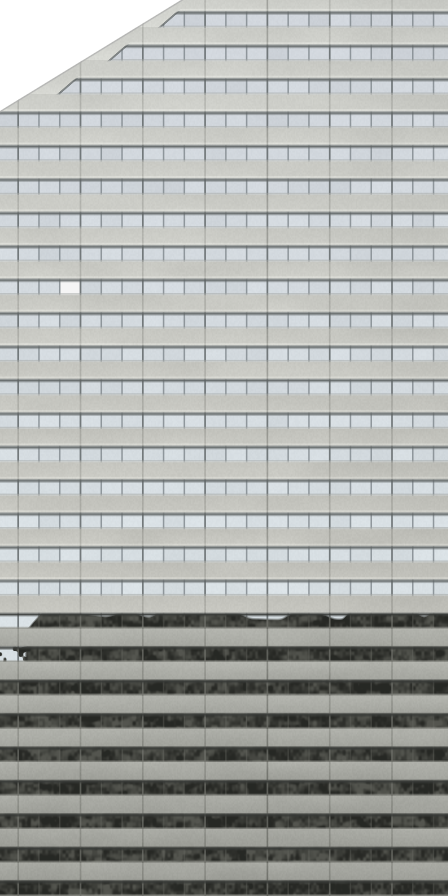
Write a Shadertoy shader that draws this texture.

```glsl
// Office facade under a sloping roof: stacked pale panels and ribbon windows.
// Floors and bays are repeats with box-filtered bands; the lowest storeys
// mirror dark surroundings, textured with hashed value noise.
const float WIDTH = 384.0;            // design units across the canvas
const float FLOOR_H = 28.65;          // storey spacing
const float FIRST_FLOOR = 10.2;       // top of the first ribbon, from the top
const float GLASS_H = 13.0;
const float DARK_GLASS_H = 11.8;
const float BAY = 53.4;               // panel seam spacing
const float BAY_START = 69.0;
const float PANE = BAY / 3.0;
const float DARK_FLOOR = 18.0;        // first storey with dark reflections
const float BLUR = 2.2;               // softness of ribbon edges
const vec2 ROOF = vec2(155.0, 95.0);  // roof line intercepts on x and y
const vec3 PANEL_TOP = vec3(0.81, 0.815, 0.795);
const vec3 PANEL_MID = vec3(0.765, 0.765, 0.74);
const vec3 PANEL_LOW = vec3(0.655, 0.66, 0.635);
const vec3 GLASS_TOP = vec3(0.81, 0.83, 0.855);
const vec3 GLASS_MID = vec3(0.845, 0.875, 0.89);
const vec3 FRAME = vec3(0.37, 0.39, 0.39);
const vec3 MULLION = vec3(0.51, 0.54, 0.56);
const vec3 DARK_A = vec3(0.15, 0.155, 0.14);
const vec3 DARK_B = vec3(0.33, 0.335, 0.31);

float hash(vec2 p) {
    vec3 q = fract(vec3(p.xyx) * 0.1031);
    q += dot(q, q.yzx + 33.33);
    return fract((q.x + q.y) * q.z);
}

float noise(vec2 p) {
    vec2 i = floor(p), f = fract(p);
    f = f * f * (3.0 - 2.0 * f);
    return mix(mix(hash(i), hash(i + vec2(1, 0)), f.x),
               mix(hash(i + vec2(0, 1)), hash(i + vec2(1, 1)), f.x), f.y);
}

// Share of a filter of width w, centred on x, lying between lo and hi
float band(float x, float lo, float hi, float w) {
    return clamp((min(x + 0.5 * w, hi) - max(x - 0.5 * w, lo)) / w, 0.0, 1.0);
}

// Signed distance to the nearest line of a repeated set
float repeatLine(float x, float period) {
    return mod(x - BAY_START + 0.5 * period, period) - 0.5 * period;
}

float inside(float d, float w) {
    return clamp(0.5 + d / w, 0.0, 1.0);
}

void mainImage(out vec4 fragColor, in vec2 fragCoord) {
    float px = WIDTH / iResolution.x;
    float soft = max(px, BLUR);
    vec2 p = vec2(fragCoord.x, iResolution.y - fragCoord.y) * WIDTH;
    p *= vec2(1.0, 2.0) / iResolution.xy;

    // Storey index and height below its ribbon top
    float level = (p.y - FIRST_FLOOR) / FLOOR_H;
    float storey = floor(level + 0.35);
    float v = (level - storey) * FLOOR_H;
    float lower = step(DARK_FLOOR, storey);
    float low = step(DARK_FLOOR, level);
    float descent = clamp(p.y / 520.0, 0.0, 1.0);
    float grain = noise(p * vec2(0.9, 0.7)) - 0.5;
    float stain = noise(p * vec2(0.025, 0.06) + 7.0) - 0.5;
    float seamLine = band(repeatLine(p.x, BAY), -0.7, 0.7, px);
    float mullionLine = band(repeatLine(p.x, PANE), -0.65, 0.65, px);
    float pane = floor((p.x - BAY_START) / PANE);

    // Panels: soft shading down each strip, with vertical seams
    float strip = mod(v - GLASS_H, FLOOR_H) / (FLOOR_H - GLASS_H);
    vec3 panel = mix(mix(PANEL_TOP, PANEL_MID, descent), PANEL_LOW, low);
    panel += (strip - 0.5) * mix(0.03, -0.05, low);
    panel -= low * 0.04 * smoothstep(530.0, 768.0, p.y) - low * 0.02;
    panel += grain * 0.025 + stain * 0.03;
    panel -= 0.025 * smoothstep(230.0, 384.0, p.x) * (1.0 - low);
    float mainSeam = step(abs(p.x - BAY_START - 3.0 * BAY), 4.0);
    panel -= seamLine * (0.10 + 0.07 * mainSeam);

    // Pale glass: one bright pane breaks the rhythm
    vec3 glass = mix(GLASS_TOP, GLASS_MID, descent);
    glass += 0.04 * (hash(vec2(pane, storey)) - 0.5) + grain * 0.02;
    float bright = step(abs(storey - 8.0), 0.5) * step(abs(pane + 1.0), 0.5);
    glass = mix(glass, vec3(0.96), bright);
    glass = mix(glass, MULLION, mullionLine * 0.85);
    glass = mix(glass, FRAME, seamLine * 0.6);
    glass = mix(glass, FRAME + 0.2, band(v, GLASS_H - 1.2, GLASS_H, px) * 0.45);

    // Dark glass: blotchy reflections and faint lighter mullions
    float blotch = noise(p * vec2(0.13, 0.2)) * 0.6 + noise(p * vec2(0.4, 0.3)) * 0.4;
    blotch += 0.3 * (hash(vec2(pane, storey + 40.0)) - 0.5);
    vec3 dark = mix(DARK_A, DARK_B, smoothstep(0.2, 0.9, blotch));
    dark = mix(dark, DARK_B + 0.06, mullionLine * 0.4);
    dark = mix(dark, DARK_B + 0.14, seamLine * 0.5);

    // Reflected skyline: a slanted left end and a ragged first row
    float row = storey - DARK_FLOOR;
    float leftEnd = row < 0.5 ? 35.0 - v * 0.85 : row < 1.5 ? 22.0 : -20.0;
    float reflected = inside(p.x - leftEnd, soft);
    float gaps = 5.0 * smoothstep(0.6, 0.95, noise(vec2(p.x * 0.055, 3.0)));
    if (row < 0.5) reflected *= inside(v - gaps, soft);
    float scraps = step(0.5, row) * smoothstep(0.55, 0.75, noise(p * 0.23));
    glass = mix(glass, dark, lower * max(reflected, scraps));

    // Ribbons stop short of the sloping roof on the top storeys
    float glassEnd = storey < 2.5 ? 152.0 - 43.5 * storey - 1.15 * v : -20.0;
    float clip = inside(p.x - glassEnd, px);
    float glassH = mix(GLASS_H, DARK_GLASS_H, lower);
    float ribbon = band(v, 0.0, glassH, soft);
    vec3 color = mix(panel, glass, ribbon * clip);
    float lintel = band(v, -0.3, 1.9, soft) * clip;
    color = mix(color, mix(FRAME, DARK_A, lower * 0.7), lintel * 0.9);
    color += 0.05 * band(v, -2.6, -0.8, px) * clip * (1.0 - lower);
    color = mix(color, FRAME, band(p.x - glassEnd, -1.0, 1.6, px) * ribbon * 0.7);

    // Roof coping and open sky
    float roof = (p.x / ROOF.x + p.y / ROOF.y - 1.0) / length(1.0 / ROOF);
    color = mix(color, vec3(0.68), band(roof, 0.0, 1.3, px) * 0.7);
    color = mix(vec3(1.0), color, inside(roof, px));
    fragColor = vec4(clamp(color, 0.0, 1.0), 1.0);
}
```
